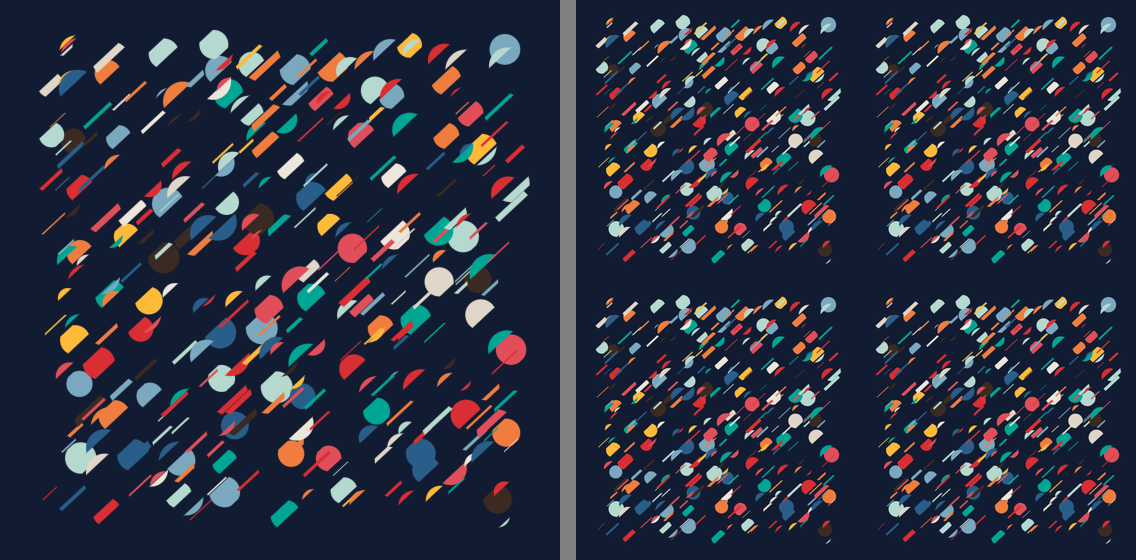
Left, the tile; right, the same tile 2 across and 2 down.
Give the GLSL for this pattern, as a Shadertoy shader.

```glsl
// Discs cut by parallel diagonal lines, scattered as flat coloured pieces on navy.
// Every piece is a disc intersected with a strip: broad chunks come first, then
// slivers and caps. Cells wrap at the canvas edge, so the result tiles.

const float TAU = 6.2831853;
const float CUT_ANGLE = 0.75;
const float MARGIN = 0.078;

const vec3 NAVY   = vec3(0.067, 0.11, 0.196);
const vec3 SKY    = vec3(0.48, 0.66, 0.75);
const vec3 DENIM  = vec3(0.16, 0.37, 0.54);
const vec3 GREEN  = vec3(0.0, 0.65, 0.58);
const vec3 MINT   = vec3(0.71, 0.85, 0.81);
const vec3 CREAM  = vec3(0.93, 0.90, 0.86);
const vec3 SAND   = vec3(0.88, 0.84, 0.78);
const vec3 RED    = vec3(0.85, 0.18, 0.20);
const vec3 CORAL  = vec3(0.88, 0.31, 0.35);
const vec3 ORANGE = vec3(0.94, 0.49, 0.24);
const vec3 YELLOW = vec3(1.0, 0.73, 0.22);
const vec3 BROWN  = vec3(0.23, 0.165, 0.13);

// Repeated entries set the share of each colour.
const vec3 PALETTE[18] = vec3[18](
    SKY, SKY, DENIM, DENIM, GREEN, GREEN, MINT, MINT, CREAM, SAND,
    RED, RED, CORAL, CORAL, ORANGE, ORANGE, YELLOW, BROWN);

float hash(vec2 cell, float seed) {
    return fract(sin(dot(cell, vec2(127.1, 311.7)) + seed * 74.7) * 43758.5453);
}

vec4 hash4(vec2 cell, float seed) {
    return vec4(hash(cell, seed), hash(cell, seed + 1.3),
                hash(cell, seed + 2.9), hash(cell, seed + 4.1));
}

// Signed distance to a disc cut down to the strip between two chords.
float cutDisc(vec2 p, float radius, vec2 strip) {
    float across = dot(p, vec2(-sin(CUT_ANGLE), cos(CUT_ANGLE)));
    return max(length(p) - radius, max(strip.x - across, across - strip.y));
}

// Broad chunk: each side is trimmed by its own amount.
vec2 chunkStrip(vec4 rnd) {
    return vec2(-mix(0.1, 1.2, rnd.x), mix(0.1, 1.2, rnd.y));
}

// Sliver: either a thin bar through the disc or a cap at one of its sides.
vec2 sliverStrip(vec4 rnd) {
    if (rnd.x < 0.6) {
        float centre = mix(-0.65, 0.65, rnd.y);
        return centre + mix(0.03, 0.2, rnd.z) * vec2(-1.0, 1.0);
    }
    float chord = mix(0.3, 0.85, rnd.y);
    return rnd.z < 0.7 ? vec2(chord, 1.1) : vec2(-1.1, -chord);
}

// Share of filled cells; slivers gather in two wrapping diagonal bands.
float fillChance(vec2 centre, float base, float banding) {
    return base + banding * cos(2.0 * TAU * (centre.x - centre.y - 0.17));
}

// Lays one jittered piece per cell over the ground colour.
vec3 scatter(vec3 ground, vec2 uv, float cells, vec2 radii, bool slender,
             float base, float banding, float seed, float blur) {
    vec3 colour = ground;
    vec2 home = floor(uv * cells);
    for (int j = -1; j <= 1; j++) {
        for (int i = -1; i <= 1; i++) {
            vec2 cell = home + vec2(i, j);
            vec2 id = mod(cell, cells);
            vec4 place = hash4(id, seed);
            vec4 shape = hash4(id, seed + 7.7);

            // Keep the border of the canvas empty.
            vec2 centre = (id + place.xy) / cells;
            vec2 inset = min(centre, 1.0 - centre);
            if (min(inset.x, inset.y) < MARGIN) continue;
            if (place.z > fillChance(centre, base, banding)) continue;

            float radius = mix(radii.x, radii.y, shape.w);
            vec2 strip = radius * (slender ? sliverStrip(shape) : chunkStrip(shape));
            float d = cutDisc(uv - (cell + place.xy) / cells, radius, strip);
            vec3 paint = PALETTE[int(min(place.w * 18.0, 17.0))];
            colour = mix(colour, paint, 1.0 - smoothstep(-blur, blur, d));
        }
    }
    return colour;
}

void mainImage(out vec4 fragColor, in vec2 fragCoord) {
    vec2 uv = fragCoord / iResolution.xy;
    float blur = 0.8 / min(iResolution.x, iResolution.y);

    vec3 colour = scatter(NAVY, uv, 12.0, vec2(0.022, 0.029), false,
                          0.8, 0.0, 3.0, blur);
    colour = scatter(colour, uv, 22.0, vec2(0.017, 0.036), true,
                     0.68, 0.27, 31.0, blur);
    fragColor = vec4(colour, 1.0);
}
```
